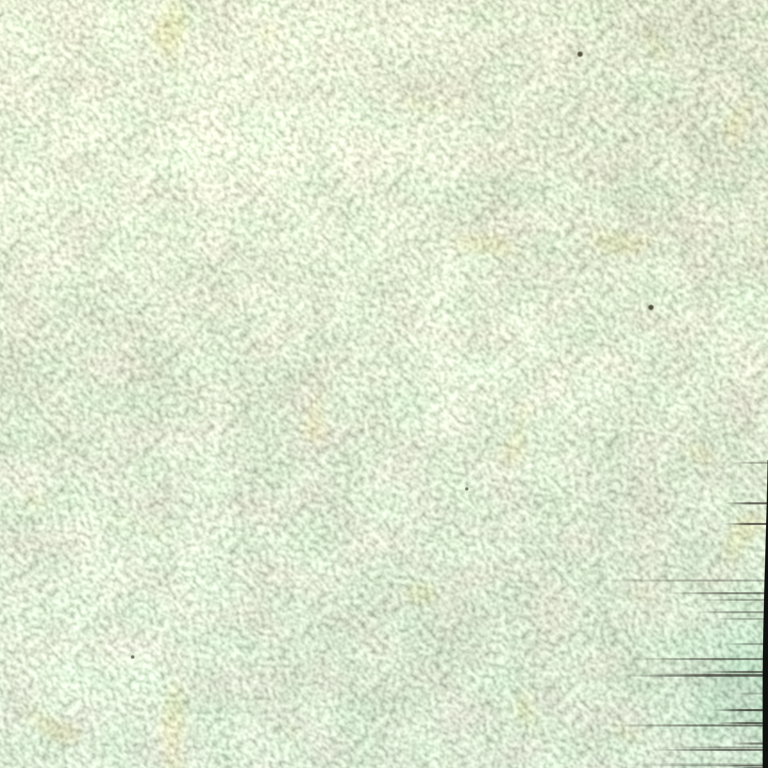
Write a three.js fragment shader that draws this texture.

```glsl
// Pale green, finely grained paper: slanted gradient noise gives the tooth,
// broader noise the mottling and faint tints. Hashed specks are scattered on top,
// and thin dark scratches run in from the lower right edge.

varying vec2 vUv;

float hash(vec2 p) {
  vec3 q = fract(vec3(p.xyx) * 0.1031);
  q += dot(q, q.yzx + 33.33);
  return fract((q.x + q.y) * q.z);
}

// Dot product of a random unit gradient with the offset from its lattice corner
float corner(vec2 cell, vec2 offset) {
  float angle = 6.2832 * hash(cell);
  return dot(vec2(cos(angle), sin(angle)), offset);
}

float gradientNoise(vec2 p) {
  vec2 i = floor(p), f = fract(p);
  vec2 u = f * f * f * (f * (f * 6.0 - 15.0) + 10.0);
  vec2 e = vec2(1.0, 0.0);
  return mix(mix(corner(i, f), corner(i + e.xy, f - e.xy), u.x),
             mix(corner(i + e.yx, f - e.yx), corner(i + e.xx, f - e.xx), u.x), u.y);
}

// Fine tooth, slightly stretched along the falling diagonal
float paperGrain(vec2 uv) {
  vec2 slanted = vec2(uv.x - uv.y, uv.x + uv.y) * 0.7071;
  slanted += 0.003 * vec2(gradientNoise(uv * 45.0), gradientNoise(uv * 45.0 + 70.0));
  float coarse = gradientNoise(slanted * vec2(112.0, 158.0) + 300.0);
  float fine = gradientNoise(uv * 215.0 + 31.0);
  float g = 0.205 * coarse + 0.085 * fine;
  return g - 1.5 * g * g;
}

// Sparse round dots, at most one in each cell of a coarse grid
float specks(vec2 uv) {
  vec2 cell = floor(uv * 9.0);
  vec2 jitter = 0.15 + 0.7 * vec2(hash(cell + 17.0), hash(cell + 53.0));
  float size = hash(cell + 91.0);
  float radius = 0.0025 + 0.0035 * size * size;
  float d = length(uv - (cell + jitter) / 9.0);
  float present = step(0.91, hash(cell + 7.0));
  return present * (0.45 + 0.45 * size) * (1.0 - smoothstep(radius * 0.3, radius, d));
}

// Horizontal lines of random length that fade out away from the right edge
float scratches(vec2 uv) {
  float ink = 0.0;
  for (int i = 0; i < 24; i++) {
    vec2 id = vec2(float(i), 5.0);
    float y = 0.41 * pow(hash(id), 1.5);
    float reach = 0.05 + 0.2 * pow(hash(id + 20.0), 2.0);
    float across = 1.0 - smoothstep(0.0004, 0.0023, abs(uv.y - y));
    float along = smoothstep(1.0 - reach, 1.0 - 0.3 * reach, uv.x);
    ink = max(ink, across * along * (0.25 + 0.55 * hash(id + 40.0)));
  }
  return ink;
}

void main() {
  vec2 uv = vUv;

  // Broad light and mottling: brightest at the upper left
  float tone = 0.04 * gradientNoise(uv * 3.0 + 9.0)
             + 0.05 * gradientNoise(uv * 13.0 + 40.0)
             + 0.04 * gradientNoise(uv * 30.0 + 60.0);
  tone += 0.02 * (1.0 - smoothstep(0.1, 0.7, distance(uv, vec2(0.25, 0.9))));
  tone -= 0.02 * (1.0 - smoothstep(0.0, 0.5, distance(uv, vec2(1.0, 0.9))));
  vec3 color = vec3(0.876, 0.916, 0.824) + tone + paperGrain(uv);

  // Warm above, cool below, with small rosy, green and ochre patches
  color += vec3(0.012, 0.0, -0.008) * (uv.y - 0.5) * 2.0;
  float rosy = gradientNoise(uv * vec2(16.0, 22.0) + 120.0);
  color += vec3(0.03, -0.02, 0.004) * rosy;
  float ochre = smoothstep(0.3, 0.6, gradientNoise(uv * 11.0 + 200.0));
  color -= vec3(0.0, 0.025, 0.09) * ochre;
  float teal = 1.0 - smoothstep(0.0, 0.2, distance(uv, vec2(1.0, 0.1)));
  color -= vec3(0.11, 0.05, 0.06) * teal;

  // Dark marks
  color = mix(color, vec3(0.22, 0.2, 0.13), specks(uv));
  color = mix(color, vec3(0.2, 0.19, 0.17), scratches(uv));

  // Black sliver on the right edge, tapering upwards
  float sliver = 0.007 * (1.0 - smoothstep(0.1, 0.46, uv.y));
  float edge = smoothstep(-0.001, 0.001, uv.x - 1.0 + sliver);
  color = mix(color, vec3(0.06, 0.07, 0.06), edge * step(0.0005, sliver));

  gl_FragColor = vec4(clamp(color, 0.0, 1.0), 1.0);
}
```
